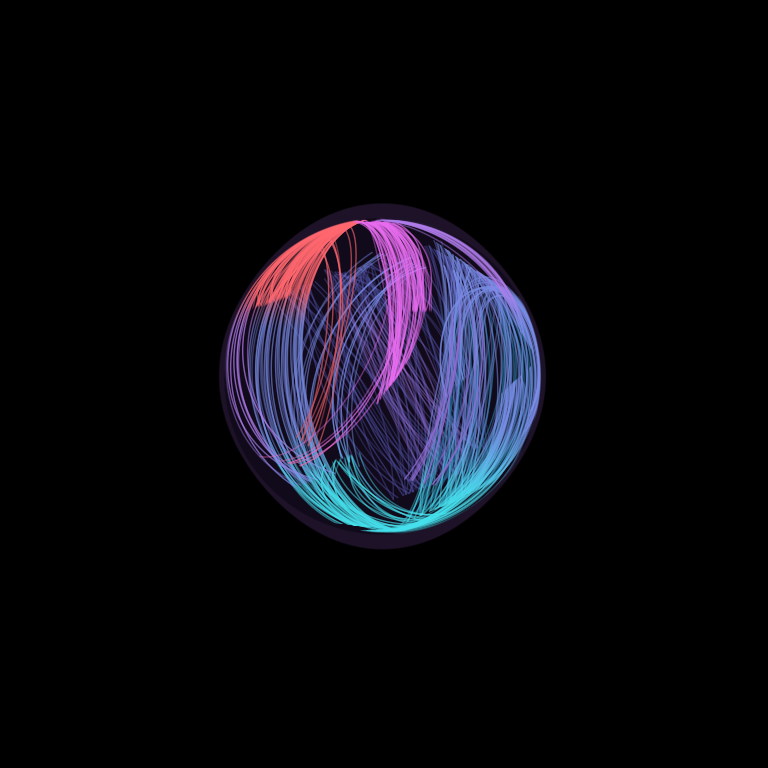
Give the GLSL for this background, as a Shadertoy shader.

```glsl
#define CENTER vec2(0.498, 0.510)
#define RADIUS 0.206
#define STRAND_WIDTH 0.0045
#define HALO_COLOR vec3(0.115, 0.070, 0.155)
#define CORE_COLOR vec3(0.065, 0.040, 0.105)
#define RED vec3(1.00, 0.40, 0.43)
#define PINK vec3(0.91, 0.42, 0.94)
#define VIOLET vec3(0.56, 0.42, 0.82)
#define PERIWINKLE vec3(0.47, 0.55, 0.90)
#define INDIGO vec3(0.29, 0.29, 0.60)
#define TEAL vec3(0.13, 0.42, 0.56)
#define CYAN vec3(0.27, 0.88, 0.93)

vec3 hash31(float n) {
    vec3 p = fract(vec3(n) * vec3(0.1031, 0.1030, 0.0973));
    p += dot(p, p.yzx + 33.33);
    return fract((p.xxy + p.yzz) * p.zyx);
}

// Raise a disc position onto the unit sphere
vec3 lift(vec2 q) {
    q *= min(1.0, 0.995 / max(length(q), 0.001));
    return vec3(q, sqrt(1.0 - dot(q, q)));
}

// Coverage of the circular arc on the sphere from a through c to b
float arc(vec3 p, vec3 a, vec3 c, vec3 b, float aa) {
    vec3 n = normalize(cross(b - a, c - a));
    vec2 slope = n.xy - n.z * p.xy / max(p.z, 0.03);
    float d = abs(dot(n, p - a)) / max(length(slope), 0.05);
    vec3 side = cross(n, b - a);
    float inside = dot(side, p - a) * sign(dot(side, c - a));
    float line = clamp((STRAND_WIDTH - d) / aa + 0.5, 0.0, 1.0);
    return line * smoothstep(0.0, 0.015, inside);
}

// Strands whose start, bend and end are spread along three segments
void bundle(inout vec3 col, vec3 p, float aa, int count, float seed,
            vec4 start, vec4 bend, vec4 end,
            vec3 top, vec3 middle, vec3 bottom, float opacity) {
    vec3 tint = mix(middle, top, smoothstep(0.28, 0.58, p.y));
    tint = mix(tint, bottom, smoothstep(-0.25, -0.85, p.y));
    for (int i = 0; i < count; i++) {
        vec3 h = hash31(float(i) + seed * 71.0);
        vec3 k = hash31(float(i) + seed * 71.0 + 900.5);
        vec3 a = lift(mix(start.xy, start.zw, mix(h.x, h.y, 0.45)));
        vec3 c = lift(mix(bend.xy, bend.zw, h.y) + (k.xy - 0.5) * 0.06);
        vec3 b = lift(mix(end.xy, end.zw, mix(h.z, h.y, 0.45)));
        float cover = arc(p, a, c, b, aa) * opacity * mix(0.55, 1.1, k.z);
        col = mix(col, tint, min(cover, 1.0));
    }
}

vec3 strands(vec3 p, float aa) {
    vec3 col = CORE_COLOR;

    // Dim web on the far side
    bundle(col, p, aa, 65, 1.0, vec4(-0.75, 0.5, 0.4, 0.87), vec4(-0.4, 0.0, 0.5, 0.2),
           vec4(-0.1, -0.85, 0.8, -0.5), INDIGO, INDIGO, INDIGO, 0.55);
    bundle(col, p, aa, 30, 2.0, vec4(-0.5, 0.7, 0.1, 0.6), vec4(-0.1, 0.0, 0.35, 0.05),
           vec4(0.2, -0.7, 0.7, -0.4), INDIGO, VIOLET, INDIGO, 0.45);
    bundle(col, p, aa, 48, 3.0, vec4(0.25, 0.85, 0.8, 0.55), vec4(0.4, 0.1, 0.95, 0.1),
           vec4(0.1, -0.92, 0.7, -0.66), INDIGO, TEAL, TEAL, 0.7);

    // Right side, arching over the shoulder and down to the base
    bundle(col, p, aa, 60, 4.0, vec4(0.3, 0.88, 0.88, 0.46), vec4(0.38, 0.2, 1.0, 0.02),
           vec4(0.1, -0.95, 0.72, -0.66), PERIWINKLE, PERIWINKLE, CYAN, 0.58);
    bundle(col, p, aa, 16, 5.0, vec4(0.35, -0.2, 0.65, 0.1), vec4(0.7, 0.55, 0.85, 0.5),
           vec4(0.85, -0.45, 0.98, -0.1), PERIWINKLE, PERIWINKLE, CYAN, 0.65);
    bundle(col, p, aa, 14, 6.0, vec4(-0.1, 0.99, 0.1, 0.98), vec4(0.35, 0.86, 0.5, 0.85),
           vec4(0.8, 0.4, 0.98, 0.1), mix(PINK, PERIWINKLE, 0.5), PERIWINKLE, CYAN, 0.7);

    // Left side, falling from the crown to the base
    bundle(col, p, aa, 46, 7.0, vec4(-0.4, 0.9, -0.1, 0.99), vec4(-0.82, 0.0, -0.52, 0.1),
           vec4(-0.3, -0.93, 0.15, -0.98), RED, PERIWINKLE, CYAN, 0.62);
    bundle(col, p, aa, 9, 8.0, vec4(-0.35, 0.93, -0.15, 0.98), vec4(-0.98, 0.0, -0.86, 0.05),
           vec4(-0.6, -0.72, -0.25, -0.6), RED, mix(PINK, PERIWINKLE, 0.5), PERIWINKLE, 0.7);

    // Long crossing arcs
    bundle(col, p, aa, 6, 9.0, vec4(0.1, 0.75, 0.4, 0.65), vec4(-0.25, 0.15, -0.1, 0.2),
           vec4(-0.3, -0.5, -0.1, -0.6), PERIWINKLE, PERIWINKLE, CYAN, 0.75);
    bundle(col, p, aa, 7, 10.0, vec4(-0.15, 0.8, 0.2, 0.75), vec4(-0.55, 0.1, -0.4, 0.15),
           vec4(-0.45, -0.75, -0.2, -0.85), PERIWINKLE, PERIWINKLE, CYAN, 0.7);
    bundle(col, p, aa, 9, 11.0, vec4(0.3, 0.75, 0.6, 0.6), vec4(0.38, 0.05, 0.6, 0.0),
           vec4(0.1, -0.65, 0.35, -0.7), PERIWINKLE, VIOLET, VIOLET, 0.8);

    // Cyan fans at the base
    bundle(col, p, aa, 18, 12.0, vec4(-0.5, -0.6, -0.1, -0.45), vec4(-0.3, -0.85, 0.05, -0.78),
           vec4(0.1, -0.98, 0.45, -0.85), CYAN, CYAN, CYAN, 0.7);
    bundle(col, p, aa, 26, 13.0, vec4(0.97, 0.1, 0.75, -0.1), vec4(0.78, -0.6, 0.58, -0.6),
           vec4(-0.15, -0.97, 0.15, -0.98), PERIWINKLE, PERIWINKLE, CYAN, 0.65);

    // Red and pink plumes from the crown
    bundle(col, p, aa, 7, 14.0, vec4(-0.45, 0.8, -0.2, 0.97), vec4(-0.36, 0.2, -0.24, 0.2),
           vec4(-0.6, -0.35, -0.4, -0.5), RED, RED * 0.85, RED, 0.75);
    bundle(col, p, aa, 5, 15.0, vec4(-0.2, 0.97, 0.0, 0.97), vec4(-0.02, 0.3, 0.12, 0.3),
           vec4(-0.8, -0.5, -0.4, -0.6), PINK, PINK, RED, 0.7);
    bundle(col, p, aa, 36, 16.0, vec4(-0.3, 0.95, -0.1, 0.99), vec4(-0.7, 0.7, -0.42, 0.8),
           vec4(-0.9, 0.4, -0.56, 0.5), RED, RED, RED, 0.75);
    bundle(col, p, aa, 34, 17.0, vec4(-0.2, 0.98, 0.05, 0.97), vec4(0.02, 0.6, 0.26, 0.6),
           vec4(-0.05, -0.2, 0.2, 0.15), PINK, PINK, PINK, 0.72);
    bundle(col, p, aa, 20, 18.0, vec4(-0.15, 0.99, 0.1, 0.97), vec4(0.08, 0.78, 0.28, 0.77),
           vec4(0.1, 0.4, 0.34, 0.4), PINK, PINK, PINK, 0.7);
    return col;
}

void mainImage(out vec4 fragColor, in vec2 fragCoord) {
    float scale = min(iResolution.x, iResolution.y) * RADIUS;
    vec2 q = (fragCoord - CENTER * iResolution.xy) / scale;
    float aa = 1.0 / scale, r = length(q);

    // Faint halo, wider above and below
    float angle = atan(q.y, q.x + 1e-6);
    float rim = 1.045 - 0.030 * cos(2.0 * angle) + 0.018 * cos(4.0 * angle);
    vec3 col = HALO_COLOR * smoothstep(aa, -aa, r - rim);

    // Sphere of strands
    if (r < 1.0 + aa) {
        vec3 p = lift(q);
        col = mix(col, strands(p, aa), smoothstep(aa, -aa, r - 1.0));
    }
    fragColor = vec4(col, 1.0);
}
```
